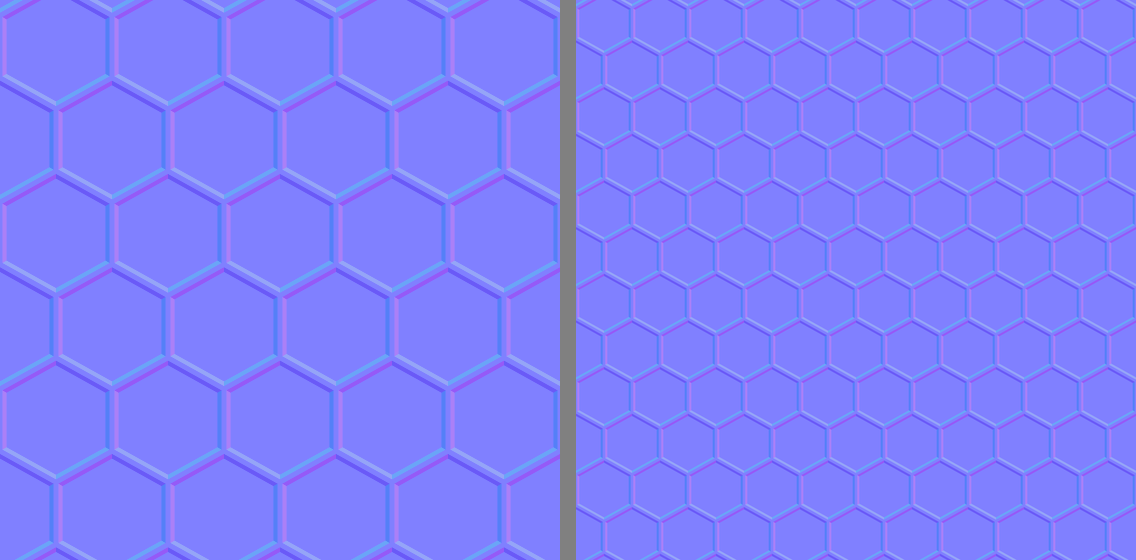
Left, the tile; right, the same tile 2 across and 2 down.
Give the GLSL for this texture map, as a three.js fragment shader.

```glsl
// Tangent-space normal map of a honeycomb: flat hexagonal cells parted by
// flat-topped ridges with bevelled flanks. Two interleaved lattices give the
// cells; distances to the cell sides place the bevels and aim their normals.

varying vec2 vUv;

const vec2 REPEATS = vec2(5.0, 3.0);      // each repeat holds two staggered rows
const vec2 PERIOD = 1.0 / REPEATS;
const vec2 CELL_SHIFT = vec2(0.0, 0.25);  // first cell centre, in periods
const float RIDGE_HALF = 0.0044;          // seam centre to start of bevel
const float BEVEL_END = 0.0117;           // seam centre to foot of bevel
const float TILT = 0.34;                  // sideways part of the bevel normal
const float SOFT = 0.0009;                // half width of smoothed edges

// Outward normal of the upper right slanted side, and its distance from centre
vec2 slantNormal() {
  return normalize(vec2(PERIOD.y / 6.0, PERIOD.x * 0.5));
}

// Distances inward from the upright sides (x) and the slanted sides (y)
vec2 sideDistances(vec2 p) {
  vec2 n = slantNormal();
  vec2 q = abs(p);
  return vec2(PERIOD.x * 0.5 - q.x, n.y * PERIOD.y / 3.0 - dot(q, n));
}

// Position relative to the nearest centre of one lattice
vec2 latticeLocal(vec2 uv, vec2 shift) {
  return (fract(uv * REPEATS - shift + 0.5) - 0.5) * PERIOD;
}

float softStep(float edge, float x) {
  return smoothstep(edge - SOFT, edge + SOFT, x);
}

void main() {
  // Pick the cell that contains this point
  vec2 p = latticeLocal(vUv, CELL_SHIFT);
  vec2 other = latticeLocal(vUv, CELL_SHIFT + 0.5);
  vec2 d = sideDistances(p);
  vec2 dOther = sideDistances(other);
  if (min(dOther.x, dOther.y) > min(d.x, d.y)) {
    p = other;
    d = dOther;
  }

  // Bevel band along the cell border
  float border = min(d.x, d.y);
  float bevel = softStep(RIDGE_HALF, border) * (1.0 - softStep(BEVEL_END, border));

  // Flanks face the cell centre, with mitred corners
  vec2 side = clamp(p / SOFT, -1.0, 1.0);
  vec2 outward = mix(vec2(1.0, 0.0), slantNormal(), softStep(0.0, d.x - d.y));
  vec2 tilt = -side * outward * TILT * bevel;

  // Pack the unit normal into colour
  vec3 normal = vec3(tilt, sqrt(1.0 - dot(tilt, tilt)));
  gl_FragColor = vec4(normal * 0.5 + 0.5, 1.0);
}
```
